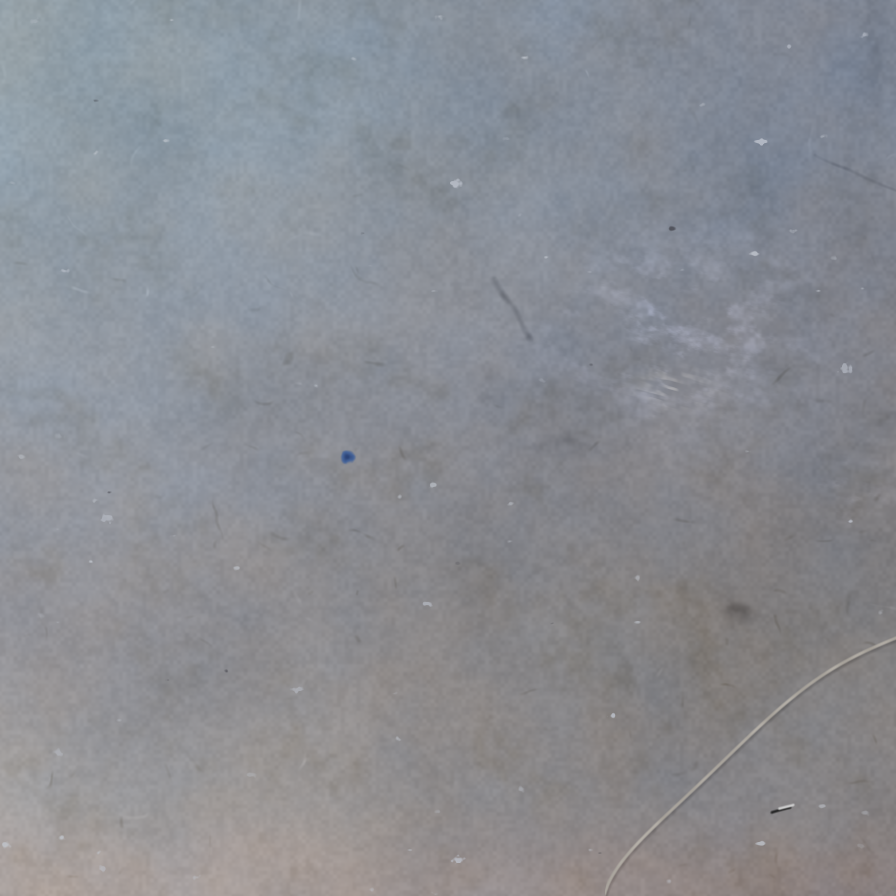
A WebGL 1 fragment shader for this texture:

```glsl
precision highp float;

uniform vec2 u_resolution;

float hash(vec2 p) {
  vec3 q = fract(p.xyx * vec3(0.1031, 0.1030, 0.0973));
  q += dot(q, q.yzx + 33.33);
  return fract((q.x + q.y) * q.z);
}

float noise(vec2 p) {
  vec2 i = floor(p), f = fract(p);
  f = f * f * f * (f * (f * 6.0 - 15.0) + 10.0);
  return mix(mix(hash(i), hash(i + vec2(1, 0)), f.x),
             mix(hash(i + vec2(0, 1)), hash(i + vec2(1, 1)), f.x), f.y);
}

float fbm(vec2 p) {
  float sum = 0.0, amp = 0.5;
  for (int i = 0; i < 5; i++) {
    p = mat2(1.6, 1.2, -1.2, 1.6) * p + 17.3;
    sum += amp * noise(p * 0.5);
    amp *= 0.53;
  }
  return sum;
}

float segment(vec2 p, vec2 a, vec2 b) {
  vec2 d = b - a;
  return length(p - a - d * clamp(dot(p - a, d) / dot(d, d), 0.0, 1.0));
}

// Soft elliptical spot
float spot(vec2 p, vec2 centre, vec2 size) {
  vec2 q = (p - centre) / size;
  return exp(-dot(q, q));
}

// Ragged paint flecks, at most one per cell
float flecks(vec2 p, float cells, float density, float radius, float px) {
  vec2 id = floor(p * cells) + cells;
  vec2 centre = 0.2 + 0.6 * vec2(hash(id), hash(id + 41.7));
  vec2 q = (fract(p * cells) - centre) / cells;
  q.y *= 1.0 + hash(id + 9.2);
  float size = radius * (0.4 + 0.8 * hash(id + 73.1));
  float d = length(q) + size * 1.6 * (noise(p * 260.0) - 0.5);
  float strength = 0.25 + 0.75 * hash(id + 5.9);
  return strength * step(hash(id + 21.3), density) * (1.0 - smoothstep(size - 0.0012 - px, size + 0.0008 + px, d));
}

// Faint broken scratches, at most one per cell
float scratches(vec2 p, float cells, float density, float px) {
  vec2 id = floor(p * cells) + 3.0 * cells;
  float angle = 6.2832 * hash(id + 2.1);
  vec2 q = fract(p * cells) - 0.35 - 0.3 * vec2(hash(id), hash(id + 31.0));
  q = mat2(cos(angle), sin(angle), -sin(angle), cos(angle)) * q;
  float reach = 0.08 + 0.24 * hash(id + 13.0);
  float bend = (2.0 * hash(id + 8.0) - 1.0) * q.x * q.x + 0.14 * (noise(p * 45.0) - 0.5);
  float line = 1.0 - smoothstep(0.0, 0.0022 + px, abs(q.y + bend) / cells);
  line *= smoothstep(0.25, 0.7, noise(p * 75.0 + 7.0)) * (0.4 + 0.6 * hash(id + 3.3));
  return line * (1.0 - smoothstep(0.3 * reach, reach, abs(q.x))) * step(hash(id + 57.0), density);
}

float cordHeight(float x) {
  float t = clamp((x - 0.675) / 0.325, 0.001, 1.1);
  return 0.288 * pow(t, 0.68) - 0.010 * sin(6.2832 * t);
}

void main() {
  vec2 p = gl_FragCoord.xy / u_resolution;
  float px = 1.0 / min(u_resolution.x, u_resolution.y);

  // Broad light: cool above, warm below, darker to the right
  vec2 w = p + 0.15 * (vec2(fbm(p * 3.0), fbm(p * 3.0 + 40.0)) - 0.5);
  float across = smoothstep(-0.05, 0.95, w.x);
  vec3 top = mix(vec3(0.575, 0.63, 0.665), vec3(0.505, 0.535, 0.59), across);
  vec3 middle = mix(vec3(0.575, 0.595, 0.63), vec3(0.505, 0.51, 0.54), across);
  vec3 low = mix(vec3(0.57, 0.57, 0.59), vec3(0.505, 0.495, 0.495), across);
  vec3 bottom = mix(vec3(0.645, 0.63, 0.62), vec3(0.525, 0.51, 0.515), across);
  vec3 color = mix(bottom, low, smoothstep(-0.02, 0.33, w.y));
  color = mix(color, middle, smoothstep(0.25, 0.62, w.y));
  color = mix(color, top, smoothstep(0.5, 0.95, w.y));
  color += vec3(0.03, 0.01, 0.005) * smoothstep(0.09, 0.0, w.y);

  // Mottling, stains and soft grain
  color += 0.07 * (fbm(p * 7.0 + 5.0) - 0.5);
  color += vec3(0.04, 0.005, -0.035) * (fbm(p * 13.0 + 23.0) - 0.5);
  float stain = smoothstep(0.52, 0.78, fbm(p * 15.0 + 61.0));
  color -= vec3(0.035, 0.04, 0.055) * stain * noise(p * 75.0);
  color += 0.028 * (noise(p * 110.0) - 0.5) + 0.032 * (noise(p * 230.0) - 0.5);

  // Pale rubbed area with broken sideways streaks
  float rubbed = spot(p, vec2(0.76, 0.63), vec2(0.13, 0.09)) + 0.5 * spot(p, vec2(0.93, 0.45), vec2(0.08, 0.04));
  float streaks = smoothstep(0.45, 0.75, fbm(vec2(p.x * 24.0, p.y * 45.0 + p.x * 6.0)));
  color += vec3(0.11, 0.11, 0.13) * rubbed * streaks * (0.3 + noise(p * 150.0));
  float chalk = spot(p, vec2(0.75, 0.567), vec2(0.035, 0.018));
  chalk *= smoothstep(0.35, 0.75, noise(vec2(p.x * 60.0, p.y * 210.0 + p.x * 60.0)));
  color += vec3(0.17, 0.16, 0.14) * chalk * (0.4 + 0.8 * noise(p * 170.0));

  // Dark smears and long faint lines
  float rough = 0.3 + 1.2 * noise(p * 90.0);
  vec2 bent = p + 0.012 * (vec2(noise(p * 25.0), noise(p * 25.0 + 9.0)) - 0.5);
  float smear = 0.09 * (1.0 - smoothstep(0.0, 0.006, segment(bent, vec2(0.555, 0.685), vec2(0.593, 0.622))));
  smear += 0.04 * spot(bent, vec2(0.63, 0.503), vec2(0.06, 0.009));
  smear += 0.05 * spot(p, vec2(0.978, 0.97), vec2(0.011, 0.08));
  smear += 0.10 * spot(bent, vec2(0.82, 0.317), vec2(0.013, 0.012));
  smear += 0.04 * spot(bent, vec2(0.55, 0.56), vec2(0.02, 0.025));
  smear += 0.06 * (1.0 - smoothstep(0.0, 0.002 + px, segment(bent, vec2(0.91, 0.83), vec2(1.01, 0.78))));
  color -= smear * rough;

  // Scattered scratches and flecks, gathered in loose patches
  float worn = smoothstep(0.35, 0.65, fbm(p * 5.0 + 90.0));
  color -= vec3(0.07, 0.075, 0.09) * worn * (scratches(p, 11.0, 0.5, px) + 0.8 * scratches(p + 0.37, 19.0, 0.4, px));
  color += 0.06 * scratches(p + 0.71, 12.0, 0.2, px);
  color = mix(color, vec3(0.75, 0.77, 0.81), 0.8 * flecks(p, 11.0, 0.16, 0.0050, px));
  color = mix(color, vec3(0.76, 0.78, 0.81), 0.8 * flecks(p + 0.53, 23.0, 0.08, 0.0030, px));
  color = mix(color, vec3(0.22, 0.22, 0.25), 0.7 * flecks(p + 0.29, 14.0, 0.05, 0.0024, px));

  // Blue paint dot
  float dotRadius = length(p - vec2(0.388, 0.49)) + 0.003 * (noise(p * 190.0) - 0.5);
  vec3 blue = mix(vec3(0.13, 0.23, 0.45), vec3(0.24, 0.37, 0.60), smoothstep(0.001, 0.006, dotRadius));
  color = mix(color, blue, 0.9 * (1.0 - smoothstep(0.005, 0.0085 + px, dotRadius)));

  // Chip with a dark edge
  color = mix(color, vec3(0.15), 1.0 - smoothstep(0.0, 0.002 + px, segment(bent, vec2(0.862, 0.097), vec2(0.88, 0.102))));
  color = mix(color, vec3(0.80), 1.0 - smoothstep(0.0, 0.002 + px, segment(bent, vec2(0.869, 0.101), vec2(0.883, 0.105))));

  // Pale cord with a thin shadow below
  float slope = (cordHeight(p.x + 0.002) - cordHeight(p.x - 0.002)) / 0.004;
  float offset = (p.y - cordHeight(p.x)) / sqrt(1.0 + slope * slope);
  float present = step(0.675, p.x);
  color -= 0.08 * present * (1.0 - smoothstep(0.0, 0.003 + px, abs(offset + 0.0025)));
  vec3 cord = vec3(0.68, 0.66, 0.63) + 0.08 * (noise(p * 70.0) - 0.5);
  color = mix(color, cord, present * (1.0 - smoothstep(0.0003, 0.0018 + px, abs(offset))));

  gl_FragColor = vec4(clamp(color, 0.0, 1.0), 1.0);
}
```
